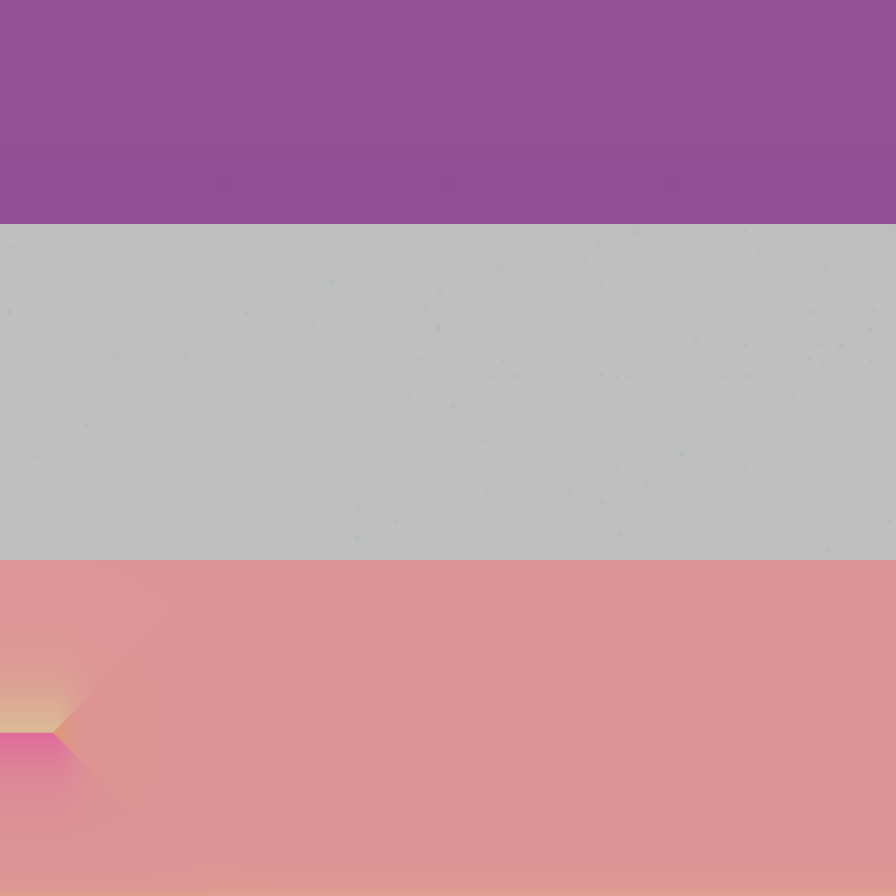
A three.js fragment shader for this background:

```glsl
// Three flat bands of purple, speckled grey and pink, with a split glow at the left edge.
varying vec2 vUv;

const vec3 PURPLE = vec3(0.584, 0.310, 0.580);
const vec3 PURPLE_LOW = vec3(0.574, 0.304, 0.592);
const vec3 PURPLE_SPOT = vec3(0.555, 0.280, 0.575);
const vec3 GREY = vec3(0.750);
const vec3 SPECK = vec3(0.640, 0.715, 0.735);
const vec3 PINK = vec3(0.863, 0.584, 0.584);
const vec3 GLOW_UP = vec3(0.860, 0.735, 0.585);
const vec3 GLOW_DOWN = vec3(0.870, 0.425, 0.605);
const vec3 GLOW_RIGHT = vec3(0.870, 0.600, 0.430);
const vec3 FLOOR_TINT = vec3(0.880, 0.630, 0.560);

const float PURPLE_EDGE = 0.75;
const float PINK_EDGE = 0.375;
const float EDGE_SOFT = 0.0007;
const vec2 GLOW_TIP = vec2(0.0590, 0.1823);
const float GLOW_REACH = 0.050;
const float WEDGE_REACH = 0.018;
const float HALO_REACH = 0.085;
const float HALO_STRENGTH = 0.15;
const float SPECK_CELLS = 56.0;
const float SPECK_STRENGTH = 0.45;
const float SPOT_SPACING = 0.25;
const float SPOT_HEIGHT = 0.7956;

float hash(vec2 p) {
  return fract(sin(dot(p, vec2(127.1, 311.7))) * 43758.5453);
}

float softStep(float edge, float x) {
  return smoothstep(edge - EDGE_SOFT, edge + EDGE_SOFT, x);
}

// Purple band with a cooler lower part and a row of faint spots
vec3 purpleBand(vec2 uv) {
  vec3 color = mix(PURPLE_LOW, PURPLE, smoothstep(0.77, 0.86, uv.y));
  float spotX = mod(uv.x, SPOT_SPACING) - 0.5 * SPOT_SPACING;
  spotX = mod(uv.x + 0.5 * SPOT_SPACING, SPOT_SPACING) - 0.5 * SPOT_SPACING;
  vec2 q = vec2(spotX, uv.y - SPOT_HEIGHT) / 0.007;
  float inside = step(0.1, uv.x) * step(uv.x, 0.9);
  return mix(color, PURPLE_SPOT, 0.45 * inside * exp(-dot(q, q)));
}

// Grey band with soft specks that thicken toward the right
vec3 greyBand(vec2 uv) {
  vec2 cell = floor(uv * SPECK_CELLS);
  vec2 local = fract(uv * SPECK_CELLS);
  vec2 center = 0.3 + 0.4 * vec2(hash(cell + 17.3), hash(cell + 41.9));
  vec2 q = (local - center) / mix(0.13, 0.22, hash(cell + 5.7));
  float density = mix(0.06, 0.24, smoothstep(0.2, 0.9, uv.x));
  float present = step(hash(cell), density);
  float strength = SPECK_STRENGTH * hash(cell + 73.1);
  return mix(GREY, SPECK, present * strength * exp(-dot(q, q)));
}

// Pink band with a glow split by a seam and closed by a diagonal wedge
vec3 pinkBand(vec2 uv) {
  vec2 p = uv - GLOW_TIP;
  float beyond = max(p.x, 0.0);
  float above = softStep(0.0, p.y);
  float wedge = softStep(0.0, p.x - abs(p.y));

  float sideDist = length(vec2(beyond * 2.0, p.y));
  float sideGlow = exp(-pow(sideDist / GLOW_REACH, 1.3));
  float wedgeGlow = exp(-pow(beyond / WEDGE_REACH, 1.5));
  float halo = HALO_STRENGTH * exp(-length(vec2(beyond, p.y)) / HALO_REACH);

  vec3 sideColor = mix(GLOW_DOWN, GLOW_UP, above);
  vec3 side = mix(PINK, sideColor, max(sideGlow, halo));
  vec3 right = mix(PINK, GLOW_RIGHT, max(wedgeGlow, halo));
  vec3 color = mix(side, right, wedge);
  return mix(color, FLOOR_TINT, 0.8 * exp(-uv.y / 0.012));
}

void main() {
  vec3 color = mix(pinkBand(vUv), greyBand(vUv), softStep(PINK_EDGE, vUv.y));
  color = mix(color, purpleBand(vUv), softStep(PURPLE_EDGE, vUv.y));
  gl_FragColor = vec4(color, 1.0);
}
```
